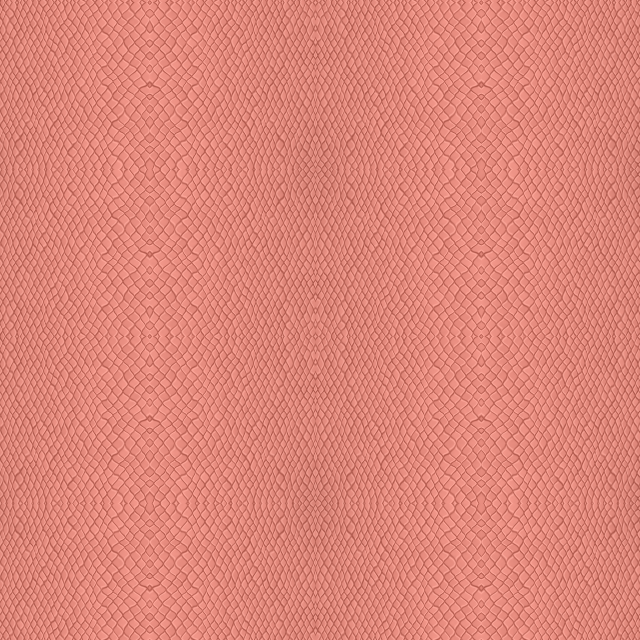
Give the GLSL for this texture, as a WebGL 2 fragment shader.

```glsl
#version 300 es
precision highp float;

#define HALF_TILE vec2(0.2590, 0.2608)  // size of one mirrored panel
#define SEAM vec2(0.2340, 0.2135)       // where two panels meet
#define COLUMNS 19.6                    // scales across one panel
#define ROWS 12.2                       // scales down one panel
#define SQUEEZE 0.28                    // wide to narrow column change
#define OGEE 0.42                       // bend of the scale sides
#define WOBBLE 0.42                     // hand-cut irregularity
#define GROOVE 0.00105                  // half width of a groove
#define BASE vec3(0.90, 0.55, 0.50)
#define SHADE vec3(0.82, 0.48, 0.43)
#define LIGHT vec3(0.98, 0.65, 0.60)
#define DEEP vec3(0.68, 0.34, 0.29)

uniform vec2 u_resolution;
out vec4 fragColor;

const float PI = 3.14159;

float hash(vec2 p) {
    return fract(sin(dot(p, vec2(127.1, 311.7))) * 43758.5453);
}

float noise(vec2 p) {
    vec2 i = floor(p), f = fract(p);
    f = f * f * (3.0 - 2.0 * f);
    return mix(mix(hash(i), hash(i + vec2(1.0, 0.0)), f.x),
               mix(hash(i + vec2(0.0, 1.0)), hash(i + vec2(1.0, 1.0)), f.x), f.y);
}

// Back-and-forth ramp: 0 at even seams, 1 at odd seams
vec2 mirrorTile(vec2 p) {
    return abs(mod(p + 1.0, 2.0) - 1.0);
}

// Signed distance to the nearest whole number, in canvas units
float lineDistance(float t, float slope) {
    return (fract(t + 0.5) - 0.5) / slope;
}

float ridge(float d, float width) {
    return exp(-d * d / (width * width));
}

void main() {
    vec2 uv = gl_FragCoord.xy / u_resolution.y;
    vec2 tile = mirrorTile((uv - SEAM) / HALF_TILE);

    // Columns narrow away from the bright seam, rows stay even
    float bend = 1.25 * PI;
    float col = COLUMNS * (tile.x - SQUEEZE * sin(bend * tile.x) / bend) + 0.22;
    float row = ROWS * tile.y + 0.17;
    vec2 cellPos = vec2(col, row);
    col += WOBBLE * (noise(cellPos * 0.8) - 0.5);
    row += WOBBLE * (noise(cellPos * 0.8 + 37.0) - 0.5);

    // Two crossing families of curved diagonals outline the scales
    float curve = row - OGEE * sin(4.0 * PI * row) / (4.0 * PI);
    float rise = col + curve;
    float fall = col - curve;
    vec2 density = vec2(COLUMNS * (1.0 - SQUEEZE * cos(bend * tile.x)),
                        ROWS * (1.0 - OGEE * cos(4.0 * PI * row))) / HALF_TILE;
    float slope = length(density);
    float riseDist = lineDistance(rise, slope);
    float fallDist = lineDistance(fall, slope);

    // Each scale is lit on one flank, with its own slight tint
    float tint = hash(floor(vec2(rise, fall)) + 5.0) - 0.5;
    float flank = 1.0 - fract(rise) - fract(fall);
    vec3 color = mix(BASE, flank > 0.0 ? LIGHT : SHADE, 0.25 * abs(flank));
    color += 0.035 * tint;

    // Lit rims on one side of the grooves
    float width = max(GROOVE, 0.5 / u_resolution.y);
    float rim = max(ridge(riseDist - 1.9 * width, width),
                    ridge(fallDist - 1.9 * width, width));
    color = mix(color, LIGHT, 0.8 * rim);

    // Grooves of uneven depth, alike in both directions
    float riseWear = 0.55 + 0.45 * noise(cellPos * 1.9 + 11.0);
    float fallWear = 0.55 + 0.45 * noise(cellPos * 1.9 + 53.0);
    float groove = max(riseWear * ridge(riseDist, width),
                       fallWear * ridge(fallDist, width));
    color = mix(color, DEEP, groove);

    // Broad bands, darker knots at the narrow seam, fine grain
    float band = smoothstep(0.15, 1.0, tile.x);
    float knot = ridge(length((tile - vec2(1.0, 0.0)) * vec2(1.0, 0.6)), 0.16);
    float grain = noise(uv * 260.0) - 0.5;
    color *= 1.02 - 0.035 * band - 0.03 * knot + 0.025 * grain;

    fragColor = vec4(clamp(color, 0.0, 1.0), 1.0);
}
```
